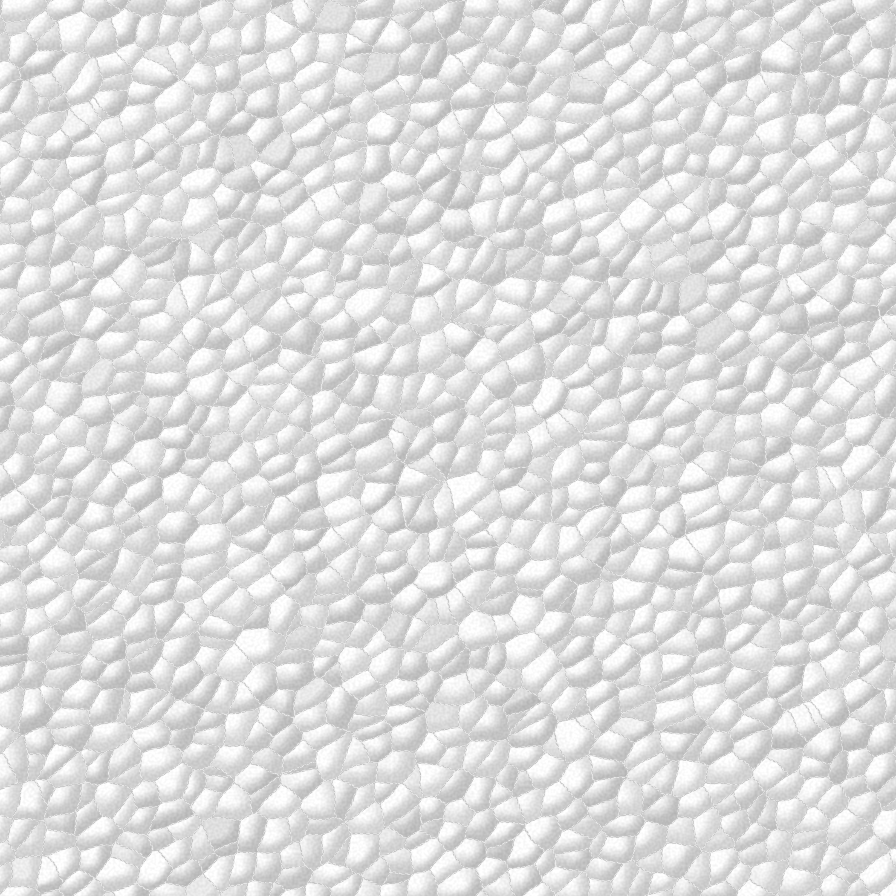
Reproduce this texture procedurally as a WebGL 2 fragment shader.

```glsl
#version 300 es
precision highp float;
// White embossed leather: irregular pillowed facets, shaded to the lower right, with fine grain.

#define CELLS 40.0        // facets across the canvas, measured along the shading
#define STRETCH 1.3       // facet length over width
#define TILT 0.66         // direction of the long axis, radians
#define SIZE_SPREAD 0.3   // variation of facet size
#define WARP 0.12         // crookedness of the seams
#define PILLOW 0.78       // width of the shaded flank
#define DEPTH 0.235       // darkness of the shaded flank
#define SEAM 0.03         // half width of the seams
#define GRAIN 0.06        // strength of the fine grain
#define GRAIN_FREQ 310.0  // grains across the canvas
#define PAPER 0.99        // brightness of the lit side

uniform vec2 u_resolution;
out vec4 fragColor;

// Three random values in 0..1 for an integer lattice point
vec3 hash3(vec2 p, uint seed) {
    uvec3 v = uvec3(ivec3(ivec2(p), 0)) + uvec3(0u, 0u, seed);
    v = v * 1664525u + 1013904223u;
    v.x += v.y * v.z; v.y += v.z * v.x; v.z += v.x * v.y;
    v ^= v >> 16u;
    v.x += v.y * v.z; v.y += v.z * v.x; v.z += v.x * v.y;
    return vec3(v >> 8u) / 16777216.0;
}

float cornerSlope(vec2 cell, vec2 offset, uint seed) {
    float angle = 6.2832 * hash3(cell, seed).x;
    return dot(vec2(cos(angle), sin(angle)), offset);
}

float gradientNoise(vec2 p, uint seed) {
    vec2 i = floor(p), f = p - i;
    vec2 u = f * f * f * (f * (f * 6.0 - 15.0) + 10.0);
    vec2 e = vec2(1.0, 0.0);
    float low = mix(cornerSlope(i, f, seed), cornerSlope(i + e, f - e, seed), u.x);
    float high = mix(cornerSlope(i + e.yx, f - e.yx, seed), cornerSlope(i + 1.0, f - 1.0, seed), u.x);
    return mix(low, high, u.y);
}

// Squared distance to a site, reduced by its random weight
float power(vec2 p, vec2 site, float weight) {
    vec2 d = p - site;
    return dot(d, d) - SIZE_SPREAD * weight;
}

float facets(vec2 p, float pixel) {
    // Owner of this point
    vec2 home = floor(p), owner = home, ownerSite = home;
    float ownerPower = 1e5;
    for (int y = -2; y <= 2; y++)
    for (int x = -2; x <= 2; x++) {
        vec2 cell = home + vec2(x, y);
        vec3 h = hash3(cell, 1u);
        float pw = power(p, cell + h.xy, h.z);
        if (pw < ownerPower) { ownerPower = pw; owner = cell; ownerSite = cell + h.xy; }
    }

    // Borders facing down the shading axis darken the flank beside them
    vec3 look = hash3(owner, 7u);
    float flank = PILLOW * mix(0.75, 1.25, look.x);
    float lit = 1.0, seamDist = 1e5;
    vec2 seamNormal = vec2(0.0, 1.0);
    for (int y = -2; y <= 2; y++)
    for (int x = -2; x <= 2; x++) {
        if (x == 0 && y == 0) continue;
        vec2 cell = owner + vec2(x, y);
        vec3 h = hash3(cell, 1u);
        vec2 site = cell + h.xy, apart = site - ownerSite;
        float gap = max(length(apart), 1e-3);
        vec2 normal = apart / gap;
        float d = (power(p, site, h.z) - ownerPower) / (2.0 * gap);
        float facing = smoothstep(-0.05, 0.8, -normal.y);
        lit *= 1.0 - facing * (1.0 - smoothstep(0.0, flank, d));
        if (d < seamDist) { seamDist = d; seamNormal = normal; }
    }
    float shade = (1.0 - lit) * mix(0.65, 1.1, look.y);
    shade = max(shade, 0.5 * smoothstep(0.9, 1.0, look.z));
    float tone = PAPER - DEPTH * shade;

    // Thin stitched seam, which also smooths the step between facets
    float along = dot(p, vec2(-seamNormal.y, seamNormal.x));
    float stitch = smoothstep(-0.5, 0.5, sin(along * 28.0));
    float seamTone = mix(0.79, 0.9, stitch);
    float cover = 1.0 - smoothstep(SEAM - 0.5 * pixel, SEAM + 0.5 * pixel, seamDist);
    return mix(tone, seamTone, cover);
}

void main() {
    vec2 uv = gl_FragCoord.xy / u_resolution.y;

    // Frame with x along the facets and y towards the light
    vec2 axis = vec2(cos(TILT), sin(TILT));
    vec2 p = CELLS * vec2(dot(uv, axis) / STRETCH, dot(uv, vec2(-axis.y, axis.x)));
    p += WARP * vec2(gradientNoise(p * 1.4, 3u), gradientNoise(p * 1.4, 4u));

    float tone = facets(p, CELLS / u_resolution.y);
    tone += GRAIN * gradientNoise(uv * GRAIN_FREQ, 9u);
    fragColor = vec4(vec3(clamp(tone, 0.0, 1.0)), 1.0);
}
```
